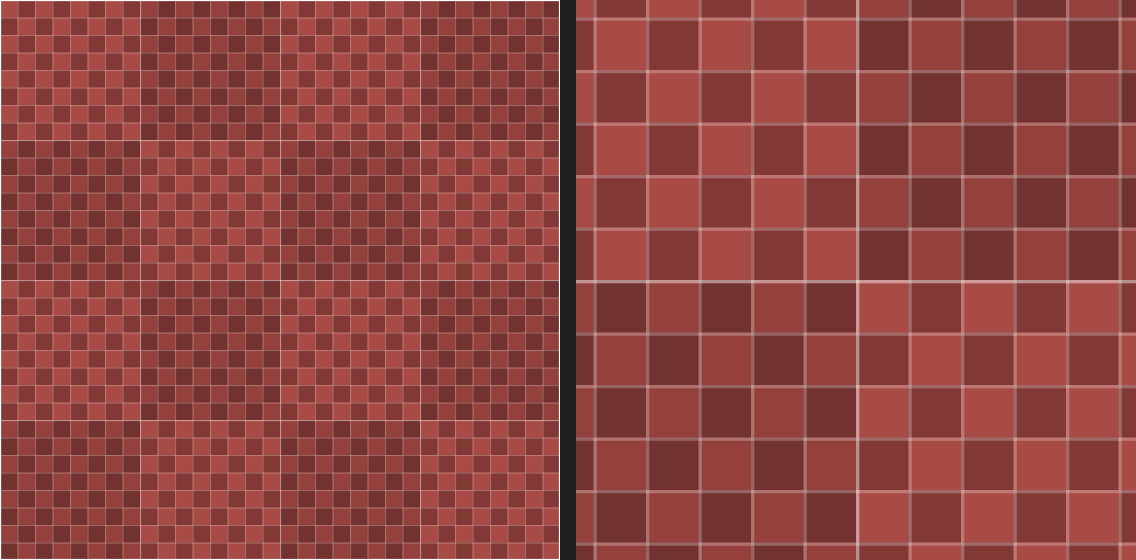
Left: the whole. Right: its middle third, enlarged.
Reproduce this pattern procedurally as a WebGL 2 fragment shader.

```glsl
#version 300 es
precision highp float;
// Red checkerboard of cells, grouped in larger shaded blocks, under fine white grid lines.

#define BLOCKS 4.0            // blocks across and down
#define CELLS_PER_BLOCK 8.0   // cells across and down one block
#define LINE_WIDTH 0.0625     // in cell widths
#define LINE_OPACITY 0.25
#define BLOCK_SHADE 0.88      // brightness of the darker blocks
#define BRIGHT_RED vec3(0.659, 0.290, 0.270)
#define DEEP_RED vec3(0.510, 0.222, 0.210)

uniform vec2 u_resolution;
out vec4 fragColor;

// Integral of a square wave that alternates +1 and -1 every `size`.
vec2 squareWaveIntegral(vec2 p, float size) {
    return size - abs(mod(p, 2.0 * size) - size);
}

// Share of the even checker squares inside a pixel footprint.
float checker(vec2 p, vec2 pixel, float size) {
    vec2 wave = (squareWaveIntegral(p + 0.5 * pixel, size)
               - squareWaveIntegral(p - 0.5 * pixel, size)) / pixel;
    return 0.5 + 0.5 * wave.x * wave.y;
}

// Integral of lines that start at every multiple of `spacing`.
vec2 lineIntegral(vec2 p, float spacing) {
    return floor(p / spacing) * LINE_WIDTH + min(mod(p, spacing), LINE_WIDTH);
}

// Lays translucent white lines in both directions over a colour.
vec3 addGrid(vec3 color, vec2 p, vec2 pixel, float spacing) {
    vec2 coverage = (lineIntegral(p + 0.5 * pixel, spacing)
                   - lineIntegral(p - 0.5 * pixel, spacing)) / pixel;
    color = mix(color, vec3(1.0), LINE_OPACITY * coverage.x);
    return mix(color, vec3(1.0), LINE_OPACITY * coverage.y);
}

void main() {
    // Cell units, counted from the upper left corner
    float cellCount = BLOCKS * CELLS_PER_BLOCK;
    vec2 pixel = cellCount / u_resolution;
    vec2 p = vec2(gl_FragCoord.x, u_resolution.y - gl_FragCoord.y) * pixel;

    // Small checker, shaded by the large one
    vec3 color = mix(DEEP_RED, BRIGHT_RED, checker(p, pixel, 1.0));
    color *= mix(BLOCK_SHADE, 1.0, checker(p, pixel, CELLS_PER_BLOCK));

    // Cell lines, then block lines on top
    color = addGrid(color, p, pixel, 1.0);
    color = addGrid(color, p, pixel, CELLS_PER_BLOCK);

    // Solid white frame
    vec2 edgeDistance = min(p, cellCount - p);
    vec2 inside = clamp((edgeDistance - LINE_WIDTH) / pixel + 0.5, 0.0, 1.0);
    color = mix(vec3(1.0), color, inside.x * inside.y);

    fragColor = vec4(color, 1.0);
}
```
